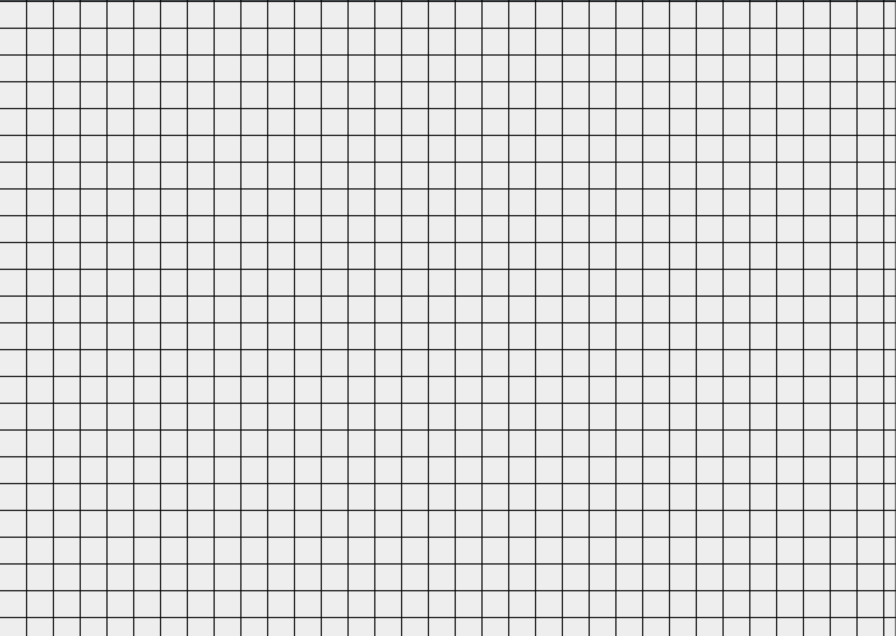
This pattern is drawn by a WebGL 1 fragment shader. Its source:

```glsl
precision highp float;
// Thin black square grid on pale grey paper, with fine top and right borders.

uniform vec2 u_resolution;

// Lengths are fractions of the canvas width.
const float PITCH = 0.029896;
const float LINE_WIDTH = 0.0013;
const float FIRST_COLUMN = 0.0297;  // from the left edge
const float FIRST_ROW = 0.0016;     // from the top edge
const float BORDER_WIDTH = 0.0013;

const vec3 PAPER = vec3(0.934);
const vec3 INK = vec3(0.02);
const vec3 TOP_BORDER = vec3(0.27, 0.31, 0.32);
const vec3 RIGHT_BORDER = vec3(0.45);

// Smooth step edge: integral of a unit tent filter.
float filteredEdge(float t) {
  t = clamp(t, -1.0, 1.0);
  return 0.5 + t - 0.5 * t * abs(t);
}

// Signed distance to the nearest ruled line, with none before the first.
float lineOffset(float position, float first) {
  float index = max(floor((position - first) / PITCH + 0.5), 0.0);
  return position - first - index * PITCH;
}

float lineCoverage(float offset, float pixel) {
  float halfWidth = 0.5 * LINE_WIDTH;
  return filteredEdge((offset + halfWidth) / pixel)
       - filteredEdge((offset - halfWidth) / pixel);
}

float borderCoverage(float inset, float pixel) {
  return filteredEdge((BORDER_WIDTH - inset) / pixel);
}

void main() {
  float pixel = 1.0 / u_resolution.x;
  vec2 position = gl_FragCoord.xy * pixel;
  float fromTop = u_resolution.y * pixel - position.y;
  float fromRight = 1.0 - position.x;

  // Borders
  vec3 color = mix(PAPER, RIGHT_BORDER, borderCoverage(fromRight, pixel));
  color = mix(color, TOP_BORDER, borderCoverage(fromTop, pixel));

  // Ruled lines
  float column = lineCoverage(lineOffset(position.x, FIRST_COLUMN), pixel);
  float row = lineCoverage(lineOffset(fromTop, FIRST_ROW), pixel);
  float ink = 1.0 - (1.0 - column) * (1.0 - row);

  gl_FragColor = vec4(mix(color, INK, ink), 1.0);
}
```
